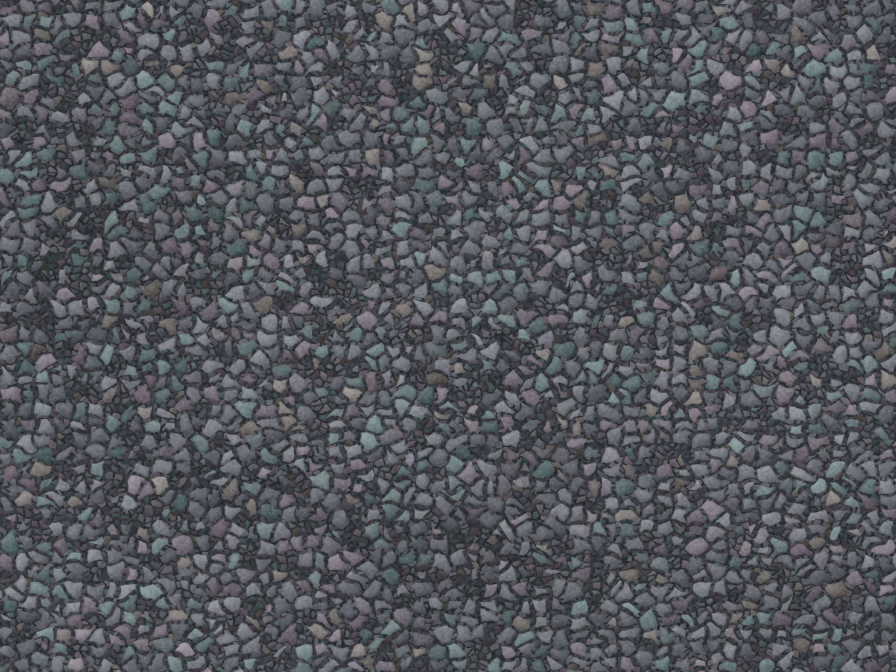
Write a WebGL 1 fragment shader that draws this texture.

```glsl
precision highp float;
uniform vec2 u_resolution;

vec3 hash3(vec2 cell) {
  vec3 q = vec3(dot(cell, vec2(127.1, 311.7)), dot(cell, vec2(269.5, 183.3)), dot(cell, vec2(419.2, 371.9)));
  return fract(sin(q) * 43758.545);
}

vec2 seedOffset(vec2 cell) {
  return 0.08 + 0.84 * hash3(cell).xy;
}

// Cellular noise: xy is the position inside the grain, z the distance to its edge
vec3 grains(vec2 p, out vec2 id) {
  vec2 base = floor(p);
  vec2 toSeed = vec2(0.0);
  float nearest = 8.0;
  id = base;
  for (int j = -1; j <= 1; j++) {
    for (int i = -1; i <= 1; i++) {
      vec2 cell = base + vec2(float(i), float(j));
      vec2 r = cell + seedOffset(cell) - p;
      if (dot(r, r) < nearest) {
        nearest = dot(r, r);
        toSeed = r;
        id = cell;
      }
    }
  }
  float edge = 8.0;
  for (int j = -2; j <= 2; j++) {
    for (int i = -2; i <= 2; i++) {
      vec2 cell = id + vec2(float(i), float(j));
      vec2 r = cell + seedOffset(cell) - p;
      vec2 across = r - toSeed;
      if (dot(across, across) > 0.0001) {
        edge = min(edge, dot(0.5 * (toSeed + r), normalize(across)));
      }
    }
  }
  return vec3(-toSeed, edge);
}

// Mostly blue-grey, with some teal, violet and warm stones
vec3 stoneTint(float pick) {
  vec3 tint = vec3(-0.008, 0.0, 0.032);
  tint = mix(tint, vec3(-0.045, 0.018, 0.028), smoothstep(0.72, 0.88, pick));
  tint = mix(tint, vec3(0.018, -0.012, 0.028), smoothstep(0.28, 0.16, pick));
  return mix(tint, vec3(0.022, 0.005, -0.005), smoothstep(0.08, 0.04, pick));
}

void main() {
  vec2 uv = gl_FragCoord.xy / u_resolution.y;
  vec2 warped = uv + 0.0022 * sin(uv.yx * vec2(151.0, 173.0) + 2.0 * sin(uv * 67.0));
  vec2 light = vec2(-0.45, 0.9);
  vec2 id;

  // Tar with fine grit
  grains(uv * 230.0, id);
  float grit = hash3(id + 57.0).z - 0.5;
  vec3 color = vec3(0.205, 0.21, 0.228) + 0.11 * grit;

  // Small chips in the gaps
  vec3 chip = grains(warped * vec2(84.0, 98.0) + 31.0, id);
  vec3 chance = hash3(id + 13.0);
  float chipMask = smoothstep(0.0, 0.2, chip.z - 0.12 * chance.x);
  float chipTone = 0.23 + 0.19 * chance.y + 0.08 * dot(chip.xy, light) + 0.05 * grit;
  vec3 chipColor = chipTone + stoneTint(chance.x);
  float fleck = step(0.9994, chance.z);
  color = mix(color, chipColor, 0.85 * chipMask);

  // Large angular stones, lit from above
  vec3 stone = grains(warped * vec2(39.0, 45.0), id);
  vec3 trait = hash3(id + 91.0);
  float shrink = 0.04 + 0.15 * trait.x * trait.x;
  float present = step(0.14, trait.y);
  float stoneMask = present * smoothstep(0.0, 0.13, stone.z - shrink);
  float stoneTone = 0.325 + 0.165 * trait.z + 0.14 * dot(stone.xy, light);
  stoneTone += 0.07 * grit + 0.035 * smoothstep(0.1, 0.35, stone.z);
  vec3 stoneColor = stoneTone + stoneTint(fract(trait.y * 17.0 + trait.x));
  color = mix(color, stoneColor, stoneMask);

  // Rare orange flecks and broad uneven wear
  color = mix(color, vec3(0.72, 0.35, 0.24), fleck * chipMask);
  float wear = sin(uv.x * 5.3 + 2.0 * sin(uv.y * 4.1)) * sin(uv.y * 6.7 + 1.4 * sin(uv.x * 3.7));
  gl_FragColor = vec4(color * (1.0 + 0.045 * wear), 1.0);
}
```
